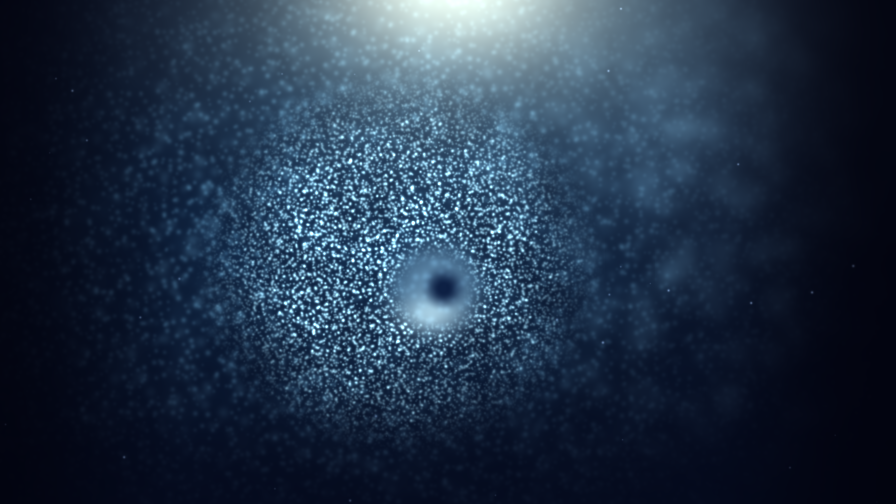
Reproduce this background procedurally as a WebGL 2 fragment shader.

```glsl
#version 300 es
precision highp float;

uniform vec2 u_resolution;
out vec4 outColor;

vec3 hash3(vec2 cell) {
    vec3 q = fract(cell.xyx * vec3(0.1031, 0.1030, 0.0973));
    q += dot(q, q.yxz + 33.33);
    return fract((q.xxy + q.yzz) * q.zyx);
}

// Soft elliptical light: one at the centre, fading outwards
float glow(vec2 p, vec2 center, vec2 size) {
    vec2 d = (p - center) / size;
    return exp(-dot(d, d));
}

// Jittered cellular dots; radius is in cells, amount is the filled share
float specks(vec2 p, float scale, float radius, float amount) {
    vec2 q = p * scale + scale * 1.7;
    vec2 base = floor(q);
    float sum = 0.0;
    for (int y = -1; y <= 1; y++) {
        for (int x = -1; x <= 1; x++) {
            vec2 cell = base + vec2(x, y);
            vec3 rnd = hash3(cell);
            float strength = hash3(cell + 71.0).x;
            vec2 d = q - cell - rnd.xy;
            float r = radius * mix(0.7, 1.25, strength);
            sum += step(rnd.z, amount) * mix(0.25, 1.0, strength) * exp(-dot(d, d) / (r * r));
        }
    }
    return sum;
}

float mist(vec2 p) {
    float sum = 0.0;
    float weight = 0.5;
    for (int i = 0; i < 4; i++) {
        sum += weight * sin(p.x + 1.6 * sin(p.y * 0.8)) * sin(p.y + 1.3 * sin(p.x * 0.7));
        p = mat2(1.5, 1.1, -1.1, 1.5) * p + 2.3;
        weight *= 0.55;
    }
    return 0.5 + 0.5 * sum;
}

void main() {
    vec2 p = gl_FragCoord.xy / u_resolution.y;
    p.x += 0.5 * (16.0 / 9.0 - u_resolution.x / u_resolution.y);
    float pixel = 1.0 / u_resolution.y;
    float cloud = mist(p * 17.0);

    // Haze around the swarm and at the right
    vec3 color = vec3(0.055, 0.14, 0.20) * glow(p, vec2(0.76, 0.56), vec2(0.56, 0.40)) * mix(0.65, 1.15, cloud);
    color += vec3(0.09, 0.125, 0.14) * glow(p, vec2(1.34, 0.82), vec2(0.30, 0.32)) * mix(0.65, 1.15, cloud);

    // Light falling from the top edge
    color += vec3(0.30, 0.36, 0.34) * glow(p, vec2(0.90, 1.0), vec2(0.50, 0.27));
    color += vec3(0.68, 0.64, 0.52) * glow(p, vec2(0.90, 1.06), vec2(0.25, 0.18));

    // Focus falls off from the swarm towards the edges
    float focus = 1.0 - smoothstep(0.15, 0.42, length((p - vec2(0.79, 0.48)) * vec2(1.0, 1.05)));
    float swarm = glow(p, vec2(0.74, 0.53), vec2(0.50, 0.42));
    float outer = swarm * (1.0 - 0.7 * focus);
    float core = length(p - vec2(0.864, 0.426));
    float clear = smoothstep(0.05, 0.11, core);
    float lowShade = 1.0 - 0.4 * glow(p, vec2(0.87, 0.27), vec2(0.20, 0.08));

    // Blurred bokeh layers, coarse to fine
    float blur = 0.16 * specks(p, 21.0, 0.48, 0.5) + 0.34 * specks(p, 40.0, 0.36, 0.6);
    blur += 0.60 * specks(p, 66.0, 0.32, 0.65);
    color += vec3(0.36, 0.53, 0.58) * blur * outer * mix(0.55, 1.15, cloud);
    color += vec3(0.07, 0.10, 0.11) * specks(p, 20.0, 0.55, 0.5) * glow(p, vec2(1.32, 0.62), vec2(0.28, 0.38));

    // Sharp swarm, never thinner than a pixel
    float sharp = 0.0;
    for (int i = 0; i < 3; i++) {
        float scale = 74.0 + 19.0 * float(i);
        sharp += specks(p, scale, max(0.0027, 0.75 * pixel) * scale, 0.85);
    }
    color += vec3(0.66, 0.84, 0.84) * sharp * focus * clear * lowShade * mix(0.6, 1.15, cloud);

    // Pale ring, brightest at its lower left, around a dark hole
    float ring = exp(-pow(core / 0.088, 4.0));
    float grain = mix(0.88, 1.12, specks(p, 62.0, 0.4, 0.6));
    color = mix(color, vec3(0.41, 0.58, 0.65) * grain, ring * 0.9);
    color += vec3(0.34, 0.34, 0.29) * glow(p, vec2(0.853, 0.376), vec2(0.060, 0.036));
    float hole = 1.0 - smoothstep(0.008, 0.050, length(p - vec2(0.881, 0.428)));
    color = mix(color, vec3(0.02, 0.07, 0.14), hole * 0.96);

    // A few stray points
    float stray = specks(p, 13.0, max(0.0022, 0.7 * pixel) * 13.0, 0.13);
    color += vec3(0.45, 0.52, 0.62) * stray * (1.0 - swarm);

    // Dark sides and floor over a navy base
    float side = smoothstep(-0.05, 0.40, p.x) * (1.0 - smoothstep(1.36, 1.76, p.x));
    color *= mix(0.3, 1.0, side) * mix(0.5, 1.0, smoothstep(0.0, 0.25, p.y));
    color += mix(vec3(0.008, 0.014, 0.06), vec3(0.014, 0.034, 0.105), side);
    outColor = vec4(clamp(color, 0.0, 1.0), 1.0);
}
```
